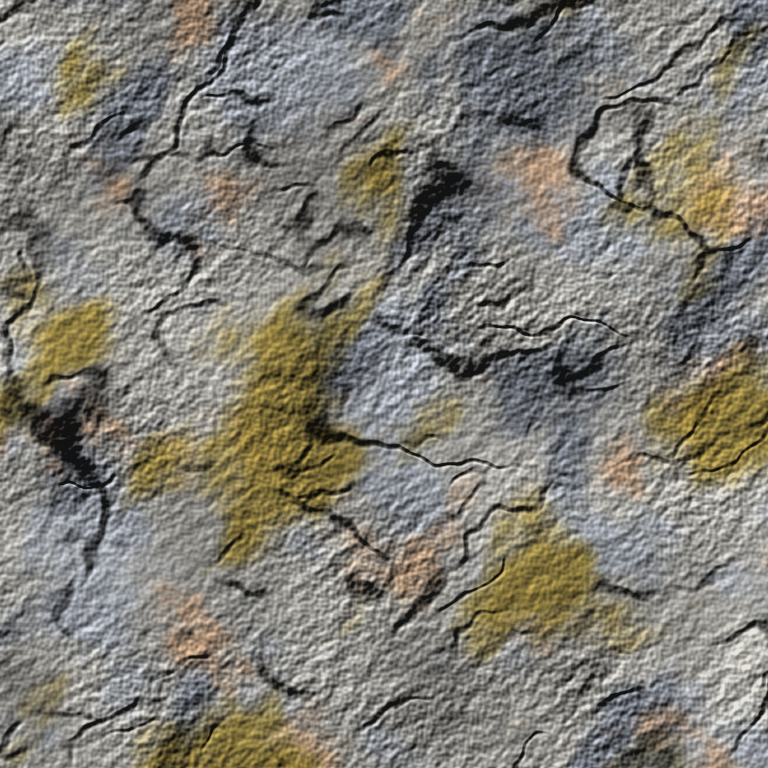
This texture is drawn by a WebGL 1 fragment shader. Its source:

```glsl
precision highp float;
// Weathered grey rock with broken cracks, rough grain, olive lichen and rust stains.

uniform vec2 u_resolution;

const vec3 ROCK_TINT = vec3(1.01, 1.0, 0.965);
const vec3 SLATE_TINT = vec3(0.95, 0.99, 1.06);
const vec3 LICHEN_TINT = vec3(1.0, 0.86, 0.38);
const vec3 RUST_TINT = vec3(1.17, 0.94, 0.74);
const vec2 TO_LIGHT = vec2(-0.0022, 0.0028);

vec2 latticeGradient(vec2 cell) {
  float angle = 6.2832 * fract(sin(dot(cell, vec2(127.1, 311.7))) * 43758.545);
  return vec2(cos(angle), sin(angle));
}

float gradientNoise(vec2 p) {
  vec2 cell = floor(p);
  vec2 f = p - cell;
  vec2 blend = f * f * f * (f * (f * 6.0 - 15.0) + 10.0);
  vec2 right = vec2(1.0, 0.0);
  vec2 up = vec2(0.0, 1.0);
  float a = dot(latticeGradient(cell), f);
  float b = dot(latticeGradient(cell + right), f - right);
  float c = dot(latticeGradient(cell + up), f - up);
  float d = dot(latticeGradient(cell + 1.0), f - 1.0);
  return mix(mix(a, b, blend.x), mix(c, d, blend.x), blend.y);
}

float fbm(vec2 p) {
  float sum = 0.0;
  float amplitude = 1.0;
  for (int octave = 0; octave < 5; octave++) {
    sum += amplitude * gradientNoise(p);
    p = mat2(1.6, 1.2, -1.2, 1.6) * p + 17.3;
    amplitude *= 0.5;
  }
  return sum;
}

// Coordinates along and across a direction, shortened along it.
vec2 orient(vec2 p, float angle, float stretch) {
  vec2 along = vec2(cos(angle), sin(angle));
  return vec2(dot(p, along) / stretch, dot(p, vec2(-along.y, along.x)));
}

// Broken lines where oriented noise crosses zero.
float crackSet(vec2 p, float angle, float frequency, float width, float seed) {
  float level = gradientNoise(orient(p, angle, 2.5) * frequency + seed);
  float presence = smoothstep(0.02, 0.24, gradientNoise(p * frequency * 0.7 + seed * 1.7));
  return presence * (1.0 - smoothstep(width * 0.15, width, abs(level)));
}

float cracks(vec2 p) {
  vec2 jag = vec2(gradientNoise(p * 13.0), gradientNoise(p * 13.0 + 41.0)) * 0.035;
  jag += vec2(gradientNoise(p * 38.0 + 9.0), gradientNoise(p * 38.0 + 63.0)) * 0.011;
  vec2 q = p + jag;
  float level = crackSet(q, -0.1, 5.0, 0.038, 5.2);
  float steep = crackSet(q, 0.95, 6.0, 0.045, 23.6);
  float minor = crackSet(q, 0.55, 14.0, 0.085, 37.9);
  return max(max(level, steep), minor * 0.8);
}

// Slanted chips and fine grit.
float grainHeight(vec2 p) {
  float chips = gradientNoise(orient(p, 0.7, 1.9) * 52.0);
  float grit = gradientNoise(orient(p, 0.5, 1.3) * 96.0 + 31.0);
  float dust = gradientNoise(p * 165.0 + 77.0);
  return 0.6 * chips + 0.5 * grit + 0.33 * dust;
}

void main() {
  vec2 p = gl_FragCoord.xy / min(u_resolution.x, u_resolution.y);

  // Relief lit from the upper left.
  float crack = cracks(p);
  float roughness = clamp(0.9 + 0.7 * gradientNoise(p * 6.0 + 53.0), 0.55, 1.3);
  float grainSlope = grainHeight(p) - grainHeight(p + TO_LIGHT);
  float crackSlope = cracks(p + TO_LIGHT) - crack;

  // Broad tone and dark slanted hollows.
  float tone = fbm(p * 4.5 + 12.0);
  float hollow = smoothstep(0.14, 0.46, fbm(orient(p, 1.0, 1.9) * 6.0 + 81.0));
  float light = 0.56 + 0.17 * tone - 0.17 * hollow;
  light += 0.85 * roughness * grainSlope + 0.22 * crackSlope;
  light -= 0.4 * crack;
  light = clamp(light, 0.07, 0.9);

  // Mineral and lichen stains.
  float slate = smoothstep(0.0, 0.4, fbm(p * 5.0 + 140.0));
  slate = max(slate * 0.8, hollow);
  float lichen = smoothstep(0.1, 0.42, fbm(orient(p, 0.8, 1.6) * 4.2 + 203.0));
  float rust = smoothstep(0.2, 0.6, fbm(p * 6.0 + 267.0));
  vec3 tint = mix(ROCK_TINT, SLATE_TINT, slate);
  tint = mix(tint, RUST_TINT, rust * 0.8);
  tint = mix(tint, LICHEN_TINT, lichen * 0.88);
  float stainedLight = light * (1.0 - 0.1 * lichen);

  gl_FragColor = vec4(clamp(stainedLight * tint, 0.0, 1.0), 1.0);
}
```
